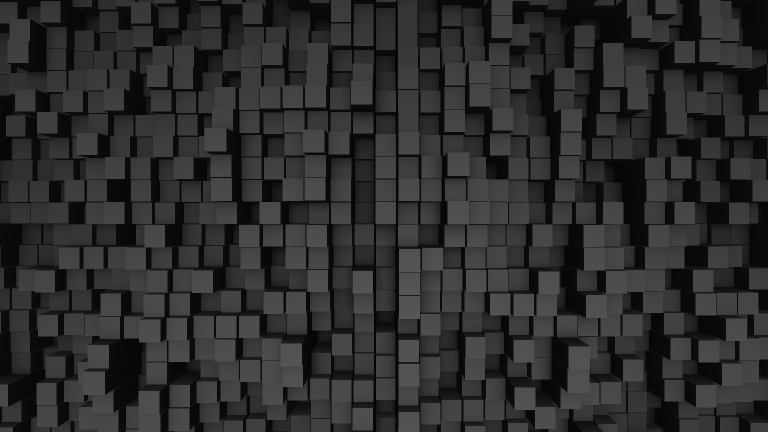
Reproduce this background procedurally as a WebGL 1 fragment shader.

```glsl
precision highp float;

// A field of dark square pillars of uneven height, seen from straight above.
// Each perspective ray walks the pillar grid cell by cell until it meets a box;
// tops are shaded by depth and by the taller neighbours that crowd them.

uniform vec2 u_resolution;

const float PITCH = 0.0565;              // pillar spacing, in canvas heights
const float NEAR = 1.0;                  // depth of the tallest tops
const float RELIEF = 0.26;               // depth range of the tops
const float FLOOR_DEPTH = 1.36;
const vec2 GAP = vec2(0.05, 0.016);      // half gap between pillars, in cells
const vec2 ORIGIN = vec2(0.42, 0.37);    // grid point straight below the camera
const int MAX_STEPS = 14;

float hash(vec2 p) {
  return fract(sin(dot(p, vec2(127.1, 311.7))) * 43758.5453);
}

float valueNoise(vec2 p) {
  vec2 i = floor(p);
  vec2 f = fract(p);
  f = f * f * (3.0 - 2.0 * f);
  float low = mix(hash(i), hash(i + vec2(1.0, 0.0)), f.x);
  float high = mix(hash(i + vec2(0.0, 1.0)), hash(i + 1.0), f.x);
  return mix(low, high, f.y);
}

// Pillar height from 0 to 1: broad hills, vertical runs and single offsets.
float pillarHeight(vec2 cell) {
  float hills = valueNoise(cell * 0.21 + 17.3);
  float runs = valueNoise(vec2(cell.x * 1.7, cell.y * 0.24) + 41.6);
  float single = hash(cell + 5.0);
  float pit = step(0.93, hash(cell + 73.0));
  float h = 0.42 * hills + 0.44 * runs + 0.3 * single - 0.3 * pit;
  return clamp(h, 0.0, 1.0);
}

float topDepth(float height) {
  return NEAR + RELIEF * (1.0 - height);
}

// Light lost at a given distance from a neighbour that stands higher.
float occlusion(float rise, float dist) {
  return clamp(rise * 2.4, 0.0, 0.85) * exp(-dist * 3.0);
}

float neighbourLight(vec2 cell, vec2 local, float height) {
  float north = pillarHeight(cell + vec2(0.0, 1.0)) - height;
  float south = pillarHeight(cell - vec2(0.0, 1.0)) - height;
  float east = pillarHeight(cell + vec2(1.0, 0.0)) - height;
  float west = pillarHeight(cell - vec2(1.0, 0.0)) - height;
  float light = 1.0 - occlusion(north, 1.0 - local.y);
  light *= 1.0 - 0.6 * occlusion(south, local.y);
  light *= 1.0 - 0.8 * occlusion(east, 1.0 - local.x);
  return light * (1.0 - 0.8 * occlusion(west, local.x));
}

float shadeTop(vec2 cell, vec2 local, float height, vec2 view) {
  vec2 fromGlow = (view - vec2(0.06, -0.22)) * vec2(0.8, 1.3);
  float tone = mix(0.145, 0.275, smoothstep(0.1, 0.9, height));
  tone += 0.05 * exp(-4.0 * dot(fromGlow, fromGlow));
  tone += 0.012 * (0.5 - local.y) - 0.035 * view.y;
  return tone * neighbourLight(cell, local, height);
}

float shadeSide(bool facesSideways, bool facesNorth, float drop) {
  float tone = facesSideways ? 0.025 : (facesNorth ? 0.1 : 0.03);
  return 0.02 + tone * exp(-drop * 14.0);
}

// Walks the grid along one ray; position in cells is ORIGIN + slope * depth.
float traceField(vec2 view) {
  vec2 slope = view / PITCH;
  vec2 cell = floor(ORIGIN + slope * NEAR);
  vec2 stride = sign(slope);

  for (int i = 0; i < MAX_STEPS; i++) {
    float height = pillarHeight(cell);
    float top = topDepth(height);
    vec2 corner = cell - ORIGIN;
    vec2 a = (corner + GAP) / slope;
    vec2 b = (corner + 1.0 - GAP) / slope;
    vec2 enter = min(a, b);
    vec2 leave = max(a, b);
    float wall = max(enter.x, enter.y);
    float hit = max(wall, top);

    if (hit < min(leave.x, leave.y) && hit < FLOOR_DEPTH) {
      if (wall <= top) {
        return shadeTop(cell, slope * hit - corner, height, view);
      }
      return shadeSide(enter.x > enter.y, slope.y < 0.0, hit - top);
    }

    vec2 border = (corner + max(stride, 0.0)) / slope;
    if (min(border.x, border.y) > FLOOR_DEPTH) break;
    cell += border.x < border.y ? vec2(stride.x, 0.0) : vec2(0.0, stride.y);
  }
  return 0.02;
}

void main() {
  // Four rays per pixel smooth the edges.
  float tone = 0.0;
  for (int y = 0; y < 2; y++) {
    for (int x = 0; x < 2; x++) {
      vec2 jitter = vec2(float(x), float(y)) * 0.5 - 0.25;
      vec2 view = (gl_FragCoord.xy + jitter - 0.5 * u_resolution) / u_resolution.y;
      tone += 0.25 * traceField(view);
    }
  }
  gl_FragColor = vec4(vec3(tone), 1.0);
}
```
